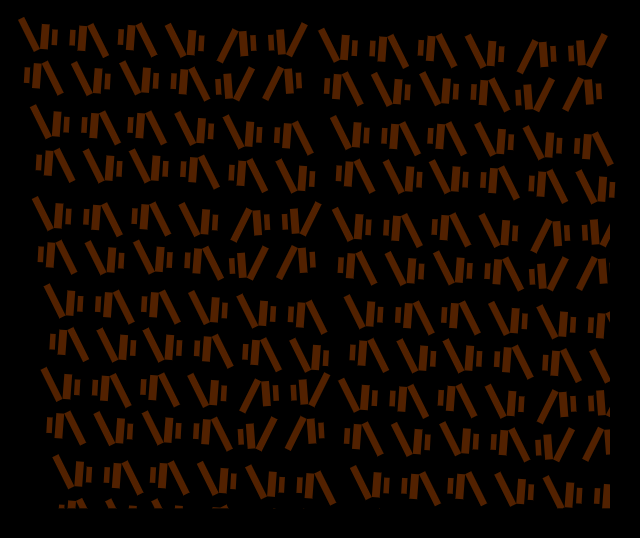
Write a WebGL 1 fragment shader that draws this pattern.

```glsl
precision highp float;
// Brown three-bar motifs on black, turned and mirrored in blocks of four, in a skewed 2 by 3 tiling.

uniform vec2 u_resolution;

// Lengths are in 1/768 of the canvas width, with y pointing down.
const float UNITS = 768.0;
const vec3 GROUND = vec3(0.0);
const vec3 BROWN = vec3(0.32, 0.13, 0.0);

const vec2 ORIGIN = vec2(78.5, 69.5);       // centre of the first block
const vec2 TILE_COL = vec2(360.0, 13.0);
const vec2 TILE_ROW = vec2(16.5, 215.0);
const vec2 LAST_ROW_SLIP = vec2(-6.0, -10.0);
const float LAST_TILE_SLIP = -3.0;
const vec2 BLOCK_COL = vec2(117.0, 3.2);
const vec2 BLOCK_ROW = vec2(14.2, 104.8);
const vec2 BLOCK_SLIP = vec2(-2.7, 0.8);
const float CORNER_DROP = 5.0;
const vec2 MOTIF_COL = vec2(59.0, 4.0);
const vec2 MOTIF_ROW = vec2(4.4, 49.0);
const vec2 CLIP = vec2(732.0, 610.0);       // right and lower edges

// Bars: centre, half size and lean in radians
const vec2 LONG_POS = vec2(-12.0, -1.7);
const vec2 LONG_HALF = vec2(4.1, 21.5);
const float LONG_LEAN = 0.46;
const vec2 MID_POS = vec2(7.0, 1.0);
const vec2 MID_HALF = vec2(4.7, 15.0);
const float MID_LEAN = -0.075;
const vec2 SHORT_POS = vec2(18.8, 1.8);
const vec2 SHORT_HALF = vec2(3.3, 9.4);
const float SHORT_LEAN = -0.055;

float barDistance(vec2 p, vec2 halfSize, float lean) {
  vec2 axis = vec2(sin(lean), cos(lean));
  vec2 local = vec2(dot(p, vec2(axis.y, -axis.x)), dot(p, axis));
  vec2 d = abs(local) - halfSize;
  return max(d.x, d.y);
}

float motifDistance(vec2 p) {
  float d = barDistance(p - LONG_POS, LONG_HALF, LONG_LEAN);
  d = min(d, barDistance(p - MID_POS, MID_HALF, MID_LEAN));
  return min(d, barDistance(p - SHORT_POS, SHORT_HALF, SHORT_LEAN));
}

// Four motifs, with diagonal neighbours alike and the others turned half round
float blockDistance(vec2 p, float firstTurn) {
  float d = UNITS;
  for (int j = 0; j < 2; j++) {
    for (int i = 0; i < 2; i++) {
      vec2 cell = vec2(float(i), float(j));
      vec2 centre = (cell.x - 0.5) * MOTIF_COL + (cell.y - 0.5) * MOTIF_ROW;
      float turn = 1.0 - 2.0 * mod(cell.x + cell.y + firstTurn, 2.0);
      d = min(d, motifDistance((p - centre) * turn));
    }
  }
  return d;
}

vec2 blockOffset(vec2 block) {
  vec2 offset = block.x * BLOCK_COL + block.y * BLOCK_ROW;
  offset += BLOCK_SLIP * block.y * min(block.x, 1.0);
  offset.y += CORNER_DROP * block.y * step(1.5, block.x);
  return offset;
}

// Six blocks, of which the upper right one is mirrored
float tileDistance(vec2 p) {
  float d = UNITS;
  for (int j = 0; j < 2; j++) {
    for (int i = 0; i < 3; i++) {
      vec2 block = vec2(float(i), float(j));
      vec2 q = p - blockOffset(block);
      if (abs(q.x) > 75.0 || abs(q.y) > 65.0) continue;
      if (i == 2 && j == 0) q.x = -q.x;
      d = min(d, blockDistance(q, block.x));
    }
  }
  return d;
}

float patternDistance(vec2 p) {
  float d = UNITS;
  for (int j = 0; j < 3; j++) {
    for (int i = 0; i < 2; i++) {
      vec2 tile = vec2(float(i), float(j));
      float lastRow = step(1.5, tile.y);
      vec2 offset = ORIGIN + tile.x * TILE_COL + tile.y * TILE_ROW;
      offset += lastRow * (LAST_ROW_SLIP + vec2(LAST_TILE_SLIP * tile.x, 0.0));
      float tileD = tileDistance(p - offset);
      // Only the top row of tiles runs past the right edge
      if (j > 0) tileD = max(tileD, p.x - CLIP.x);
      d = min(d, tileD);
    }
  }
  return max(d, p.y - CLIP.y);
}

void main() {
  float pixel = UNITS / u_resolution.x;
  vec2 p = vec2(gl_FragCoord.x, u_resolution.y - gl_FragCoord.y) * pixel;
  float ink = clamp(0.5 - patternDistance(p) / pixel, 0.0, 1.0);
  gl_FragColor = vec4(mix(GROUND, BROWN, ink), 1.0);
}
```
